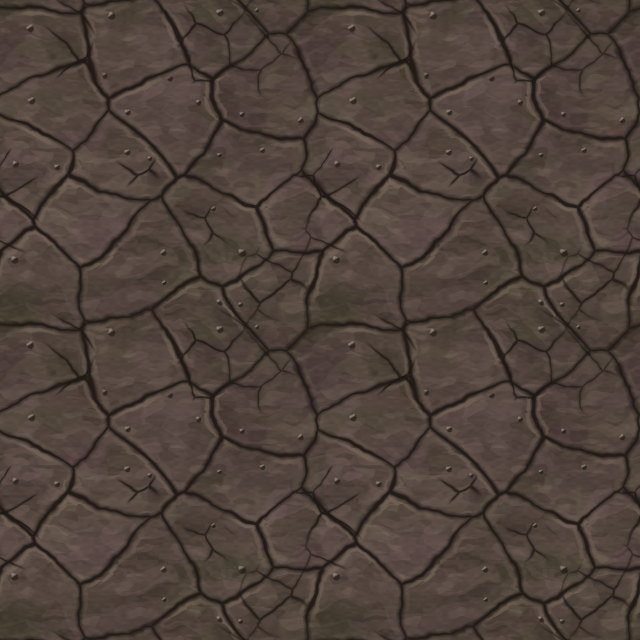
Write a Shadertoy shader that draws this texture.

```glsl
// Cracked brown rock ground, a square tile repeated twice across and down.
// Warped cellular edges carve thin dark cracks between wide lit slabs; sharp
// cellular dabs give the brushed surface, and pebbles are scattered on top.

const vec2 REPEATS = vec2(1.99, 2.02);     // tiles across and down
const vec2 SLAB_GRID = vec2(3.0, 5.0);     // slabs in one tile
const vec2 SHARD_GRID = vec2(6.0, 10.0);   // finer partial cracks
const vec2 PEBBLE_GRID = vec2(7.0, 7.0);
const float ROW_SHIFT = 0.4;               // whole over five rows, so it wraps
const float CRACK_WIDTH = 0.0050;          // half width, in tiles
const float SHARD_WIDTH = 0.0028;
const float RIM_OFFSET = 0.012;            // lit edge, distance from crack
const float PEBBLE_RADIUS = 0.0100;
const float DAB_SHARPNESS = 34.0;
const float TAU = 6.28319;
const vec2 LIGHT_DIR = vec2(-0.55, 0.83);

const vec3 ROCK_DARK = vec3(0.215, 0.178, 0.153);
const vec3 ROCK_LIGHT = vec3(0.455, 0.390, 0.352);
const vec3 RIM_COLOR = vec3(0.460, 0.395, 0.340);
const vec3 CRACK_COLOR = vec3(0.125, 0.098, 0.082);
const vec3 PEBBLE_LIGHT = vec3(0.520, 0.475, 0.430);
const vec3 PEBBLE_DARK = vec3(0.180, 0.150, 0.130);
const vec3 PLUM_TINT = vec3(0.018, -0.004, 0.022);
const vec3 OLIVE_TINT = vec3(-0.008, 0.008, -0.016);

vec2 hash2(vec2 c) {
    vec3 q = fract(c.xyx * vec3(0.1031, 0.1030, 0.0973));
    q += dot(q, q.yzx + 33.33);
    return fract((q.xx + q.yz) * q.zy);
}

// Smooth value noise that wraps after one tile
float noise(vec2 p, vec2 period) {
    p *= period;
    vec2 c = floor(p), f = fract(p);
    f = f * f * (3.0 - 2.0 * f);
    vec2 a = mod(c, period), b = mod(c + 1.0, period);
    return mix(mix(hash2(a).x, hash2(vec2(b.x, a.y)).x, f.x),
               mix(hash2(vec2(a.x, b.y)).x, hash2(b).x, f.x), f.y);
}

// Wrapping cell centre, with every row shifted sideways
vec2 site(vec2 cell, vec2 grid) {
    vec2 id = mod(cell, grid);
    vec2 jitter = 0.70 * (hash2(id + grid * 3.7) - 0.5);
    return (cell + 0.5 + jitter + vec2(fract(ROW_SHIFT * id.y + 0.01), 0.0)) / grid;
}

// x: distance to the cell border, yz: border normal, w: random cell value
vec4 cellBorder(vec2 p, vec2 grid) {
    vec2 home = floor(p * grid), nearest = home, toNearest = vec2(9.0);
    for (int j = -2; j <= 2; j++)
    for (int i = -2; i <= 2; i++) {
        vec2 cell = home + vec2(i, j), d = site(cell, grid) - p;
        if (dot(d, d) < dot(toNearest, toNearest)) { toNearest = d; nearest = cell; }
    }
    vec4 border = vec4(9.0, 0.0, 0.0, hash2(mod(nearest, grid) + 51.0).y);
    for (int j = -2; j <= 2; j++)
    for (int i = -2; i <= 2; i++) {
        if (i == 0 && j == 0) continue;
        vec2 d = site(nearest + vec2(i, j), grid) - p;
        vec2 n = normalize(d - toNearest);
        float dist = dot(0.5 * (d + toNearest), n);
        if (dist < border.x) border.xyz = vec3(dist, n);
    }
    return border;
}

// Cellular brush dabs with slightly soft edges: two random values per dab
vec2 dabs(vec2 p, vec2 grid) {
    vec2 home = floor(p * grid), sum = vec2(0.0);
    float total = 0.0;
    for (int j = -1; j <= 1; j++)
    for (int i = -1; i <= 1; i++) {
        vec2 cell = home + vec2(i, j), id = mod(cell, grid);
        vec2 d = cell + hash2(id + 17.0) - p * grid;
        float weight = exp(-DAB_SHARPNESS * dot(d, d)) + 1e-12;
        sum += weight * hash2(id + 83.0);
        total += weight;
    }
    return sum / total;
}

void mainImage(out vec4 fragColor, in vec2 fragCoord) {
    vec2 uv = fragCoord / iResolution.xy;
    vec2 p = vec2(uv.x, uv.y - 1.0) * REPEATS;
    float px = REPEATS.y / iResolution.y;

    // Bend the borders gently so that cracks look hand drawn
    vec2 a = TAU * p;
    vec2 warped = p + 0.016 * sin(a.yx * vec2(3.0, 2.0) + vec2(1.0, 4.0))
                    + 0.0035 * sin(a.yx * 8.0 + 2.0 * sin(a * 4.0))
                    + 0.0010 * sin(a.yx * 23.0 + 2.0 * sin(a * 11.0));
    vec4 slab = cellBorder(warped, SLAB_GRID);
    vec4 shard = cellBorder(warped, SHARD_GRID);
    float wear = noise(p, vec2(9.0, 11.0));

    // Brushed rock: blotches, ragged dabs and level streaks
    vec2 ragged = warped + 0.012 * (noise(p, vec2(23.0, 41.0)) - 0.5);
    vec2 broad = dabs(ragged, vec2(8.0, 15.0)), fine = dabs(ragged, vec2(19.0, 41.0));
    float tone = 0.45 + 0.20 * (noise(p, vec2(4.0, 6.0)) - 0.5) + 0.22 * (broad.x - 0.5)
               + 0.24 * (fine.x - 0.5) + 0.10 * (slab.w - 0.5)
               + 0.16 * (noise(p, vec2(60.0, 120.0)) - 0.5);
    tone += 0.16 * smoothstep(0.78, 0.88, noise(ragged, vec2(13.0, 53.0)));
    vec3 color = mix(ROCK_DARK, ROCK_LIGHT, clamp(tone, 0.0, 1.0));
    color += mix(OLIVE_TINT, PLUM_TINT, 0.5 * broad.y + 0.5 * noise(p, vec2(3.0, 5.0)));

    // Broken lit slab edges, strongest on the side that faces up
    float rim = smoothstep(0.010, 0.003, abs(slab.x - RIM_OFFSET - 0.012 * fine.y));
    color = mix(color, RIM_COLOR, rim * smoothstep(0.2, 0.8, wear) * (0.50 + 0.30 * slab.z));

    // Pebbles: angular discs with a cast shadow
    vec2 id = mod(floor(p * PEBBLE_GRID), PEBBLE_GRID), seed = hash2(id + 7.0);
    vec2 q = (fract(p * PEBBLE_GRID) - 0.2 - 0.6 * seed) / PEBBLE_GRID;
    vec2 kind = hash2(id + 29.0);
    float radius = PEBBLE_RADIUS * mix(0.55, 1.0, kind.y);
    float outline = radius * (1.0 + 0.18 * sin(3.0 * atan(q.y, q.x) + TAU * seed.x));
    float present = step(0.40, kind.x) * smoothstep(0.018, 0.026, slab.x);
    float shadow = smoothstep(1.5, 0.7, length(q + 0.45 * radius * LIGHT_DIR) / radius);
    color = mix(color, CRACK_COLOR, 0.65 * shadow * present);
    float facing = smoothstep(-0.35, 0.45, dot(q, LIGHT_DIR) / radius);
    float body = smoothstep(px, -px, length(q) - outline);
    color = mix(color, mix(PEBBLE_DARK, PEBBLE_LIGHT, facing), body * present);

    // Thin partial cracks, then the main cracks with a faint dark border
    float shardMask = smoothstep(0.56, 0.72, noise(p + 0.37, vec2(5.0, 6.0)));
    float shardLine = smoothstep(px, -px, shard.x - SHARD_WIDTH * (0.4 + wear));
    color *= 1.0 - 0.20 * shardMask * smoothstep(0.012, 0.0, shard.x);
    color = mix(color, CRACK_COLOR, 0.85 * shardMask * shardLine);
    float width = CRACK_WIDTH * mix(0.40, 1.25, wear);
    color *= 1.0 - 0.32 * smoothstep(0.015, 0.003, slab.x);
    color = mix(color, CRACK_COLOR, 0.92 * smoothstep(px, -px, slab.x - width));

    fragColor = vec4(color, 1.0);
}
```
